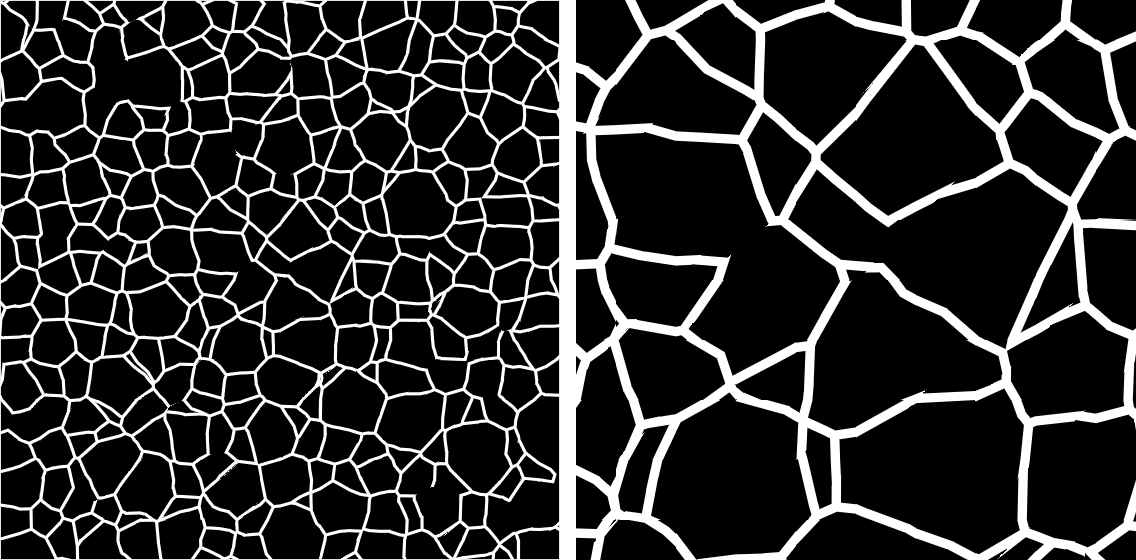
Left: the whole. Right: its middle third, enlarged.
A WebGL 1 fragment shader for this pattern:

```glsl
precision highp float;
// Irregular network of thin white cell walls on black, inside a hairline frame.
// The walls are the edges of a power diagram (Voronoi with weighted sites);
// a faceted warp kinks them and a random few are left out.

uniform vec2 u_resolution;

const vec3 BACKGROUND = vec3(0.0);
const vec3 WALL_COLOR = vec3(1.0);
const float GRID = 17.0;          // sites along the canvas
const float JITTER = 0.86;        // site scatter within its grid square
const float MAX_WEIGHT = 0.95;    // squared radius of the largest cells
const float WEIGHT_POWER = 5.0;   // higher makes large cells rarer
const float WALL_WIDTH = 0.0056;
const float FRAME_WIDTH = 0.0016;
const float MISSING_WALLS = 0.08; // share of walls left out
const float FACETS = 28.0;        // warp facets along the canvas
const float WARP = 0.012;         // range of the warp offset

float hash(vec2 p) {
  return fract(sin(dot(p, vec2(127.1, 311.7))) * 43758.5453);
}

vec2 hash2(vec2 p) {
  return vec2(hash(p), hash(p + vec2(37.2, 91.7)));
}

// Position (xy) and weight (z) of the site in a grid square.
vec3 siteAt(vec2 id) {
  vec2 position = id + 0.5 + JITTER * (hash2(id + 7.3) - 0.5);
  return vec3(position, MAX_WEIGHT * pow(hash(id + 53.9), WEIGHT_POWER));
}

float powerDistance(vec2 p, vec3 site) {
  vec2 offset = p - site.xy;
  return dot(offset, offset) - site.z;
}

// Offset that is linear on each triangle, with its slopes along x and y.
vec2 facetWarp(vec2 p, out vec2 slopeX, out vec2 slopeY) {
  vec2 id = floor(p * FACETS);
  vec2 f = fract(p * FACETS);
  vec2 start = hash2(id);
  vec2 end = hash2(id + 1.0);
  if (f.x > f.y) {
    vec2 corner = hash2(id + vec2(1.0, 0.0));
    slopeX = corner - start;
    slopeY = end - corner;
  } else {
    vec2 corner = hash2(id + vec2(0.0, 1.0));
    slopeX = end - corner;
    slopeY = corner - start;
  }
  vec2 offset = WARP * (start - 0.5 + slopeX * f.x + slopeY * f.y);
  slopeX *= WARP * FACETS;
  slopeY *= WARP * FACETS;
  return offset;
}

// Distance to the closest wall, in canvas units.
float wallDistance(vec2 p) {
  vec2 slopeX, slopeY;
  vec2 q = GRID * (p + facetWarp(p, slopeX, slopeY));
  vec2 base = floor(q);

  // Find the cell that owns the point.
  vec2 ownerId = base;
  vec3 owner = vec3(0.0);
  float ownerPower = 1e5;
  for (int y = -2; y <= 2; y++) {
    for (int x = -2; x <= 2; x++) {
      vec2 id = base + vec2(float(x), float(y));
      vec3 site = siteAt(id);
      float power = powerDistance(q, site);
      if (power < ownerPower) {
        ownerPower = power;
        owner = site;
        ownerId = id;
      }
    }
  }

  // Measure to its walls, undoing the stretch of the warp.
  float nearest = 1e5;
  for (int y = -2; y <= 2; y++) {
    for (int x = -2; x <= 2; x++) {
      vec2 id = base + vec2(float(x), float(y));
      bool standing = hash(id + ownerId + 211.4) > MISSING_WALLS;
      if (id != ownerId && standing) {
        vec3 site = siteAt(id);
        vec2 across = site.xy - owner.xy;
        float span = length(across);
        vec2 normal = across / span;
        vec2 stretch = normal + vec2(dot(slopeX, normal), dot(slopeY, normal));
        float d = 0.5 * (powerDistance(q, site) - ownerPower) / span;
        nearest = min(nearest, d / length(stretch));
      }
    }
  }
  return nearest / GRID;
}

void main() {
  float pixel = 1.0 / min(u_resolution.x, u_resolution.y);
  vec2 p = gl_FragCoord.xy * pixel;
  vec2 border = min(p, u_resolution * pixel - p);

  float wall = 0.5 + (0.5 * WALL_WIDTH - wallDistance(p)) / pixel;
  float frame = 0.5 + (FRAME_WIDTH - min(border.x, border.y)) / pixel;
  float ink = clamp(max(wall, frame), 0.0, 1.0);
  gl_FragColor = vec4(mix(BACKGROUND, WALL_COLOR, ink), 1.0);
}
```
